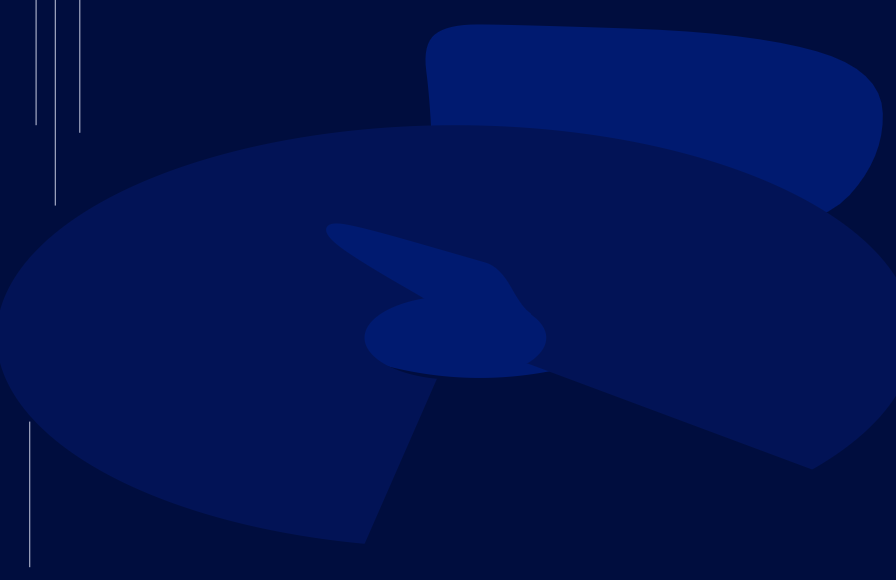
Write a Shadertoy shader that draws this background.

```glsl
const float GRID_HEIGHT = 498.0;
const int CONTROLS = 10;
const int STEPS = 8;

const vec3 NIGHT = vec3(0.0, 0.051, 0.245);
const vec3 NAVY = vec3(0.008, 0.076, 0.337);
const vec3 ROYAL = vec3(0.0, 0.102, 0.44);
const vec3 PALE = vec3(0.66, 0.68, 0.78);

float cross2(vec2 a, vec2 b) {
    return a.x * b.y - a.y * b.x;
}

float coverage(float dist, float pixel) {
    return clamp(0.5 - dist / pixel, 0.0, 1.0);
}

float ellipseDistance(vec2 p, vec2 radii) {
    float scaled = max(length(p / radii), 1e-4);
    float slope = max(length(p / (radii * radii)), 1e-6);
    return scaled * (scaled - 1.0) / slope;
}

// Negative between the two rays, turning from endDir to startDir
float wedgeDistance(vec2 p, vec2 startDir, vec2 endDir) {
    return max(cross2(normalize(startDir), p), cross2(p, normalize(endDir)));
}

float segmentDistance(vec2 p, vec2 a, vec2 b) {
    vec2 edge = b - a;
    float t = clamp(dot(p - a, edge) / max(dot(edge, edge), 1e-6), 0.0, 1.0);
    return length(p - a - edge * t);
}

// Signed distance to a closed quadratic spline, with even-odd filling
float splineDistance(vec2 p, vec2 controls[CONTROLS]) {
    float nearest = 1e5;
    float side = 1.0;
    for (int i = 0; i < CONTROLS; i++) {
        vec2 middle = controls[i];
        vec2 first = 0.5 * (controls[(i + CONTROLS - 1) % CONTROLS] + middle);
        vec2 last = 0.5 * (middle + controls[(i + 1) % CONTROLS]);
        vec2 a = first;
        for (int j = 1; j <= STEPS; j++) {
            float t = float(j) / float(STEPS);
            vec2 b = mix(mix(first, middle, t), mix(middle, last, t), t);
            if (j == STEPS) b = last;
            nearest = min(nearest, segmentDistance(p, a, b));
            if ((a.y > p.y) != (b.y > p.y)) {
                float crossing = a.x + (p.y - a.y) * (b.x - a.x) / (b.y - a.y);
                if (p.x < crossing) side = -side;
            }
            a = b;
        }
    }
    return side * nearest;
}

// Coverage of a vertical hairline: x, top, bottom
float hairline(vec2 p, vec3 line, float pixel) {
    float halfWidth = 0.5;
    float across = clamp((halfWidth - abs(p.x - line.x)) / pixel + 0.5, 0.0, 1.0);
    float along = coverage(max(line.y - p.y, p.y - line.z), pixel);
    return across * along * min(1.0, 2.0 * halfWidth / pixel);
}

void mainImage(out vec4 fragColor, in vec2 fragCoord) {
    // Canvas-relative grid with y running downward
    float pixel = GRID_HEIGHT / iResolution.y;
    vec2 p = vec2(fragCoord.x, iResolution.y - fragCoord.y) * pixel;
    vec2 center = vec2(391.0, 289.0);
    vec3 color = NIGHT;

    // Rounded sheet behind the disc
    vec2 sheet[CONTROLS] = vec2[CONTROLS](
        vec2(372, 150), vec2(369, 84), vec2(363, 38), vec2(384, 21),
        vec2(436, 21), vec2(645, 28), vec2(757, 60), vec2(759, 135),
        vec2(700, 200), vec2(520, 200));
    color = mix(color, ROYAL, coverage(splineDistance(p, sheet), pixel));

    // Wide disc
    float disc = ellipseDistance(p - center, vec2(394.0, 181.5));
    color = mix(color, NAVY, coverage(disc, pixel));

    // Central hole and wedge reveal a bright bowl with a curved lower rim
    float hole = ellipseDistance(p - center - vec2(0.0, 1.0), vec2(78.0, 36.0));
    float wedge = wedgeDistance(p - center, vec2(-78.0, 178.0), vec2(306.0, 114.0));
    float rimOffset = p.x - 412.0;
    float bowl = p.y - 324.5 + 0.0016 * rimOffset * rimOffset;
    vec3 revealed = mix(NIGHT, ROYAL, coverage(bowl, pixel));
    color = mix(color, revealed, coverage(min(hole, wedge), pixel));

    // Slanted wing rising from the bowl
    vec2 wing[CONTROLS] = vec2[CONTROLS](
        vec2(280, 191), vec2(304, 193), vec2(405, 222), vec2(429, 229),
        vec2(449, 265), vec2(461, 272), vec2(410, 290), vec2(385, 268),
        vec2(315, 228), vec2(280, 204));
    color = mix(color, ROYAL, coverage(splineDistance(p, wing), pixel));

    // Pale vertical hairlines
    vec3 lines[4] = vec3[4](
        vec3(31.0, -2.0, 107.5), vec3(47.5, -2.0, 176.5),
        vec3(68.5, -2.0, 114.0), vec3(25.5, 362.0, 487.0));
    for (int i = 0; i < 4; i++) {
        color = mix(color, PALE, hairline(p, lines[i], pixel));
    }

    fragColor = vec4(color, 1.0);
}
```
